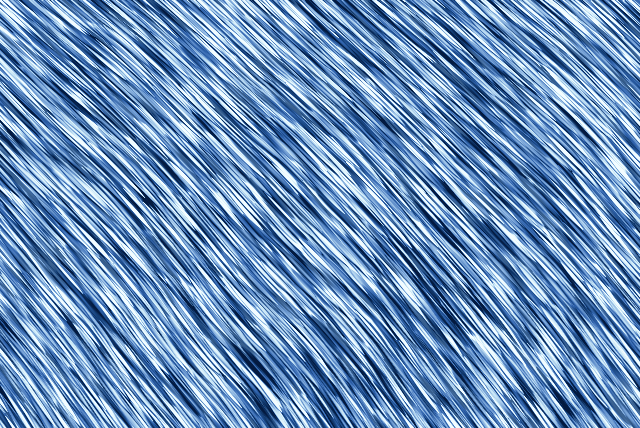
This texture is drawn by a Shadertoy shader. Its source:

```glsl
const int LAYERS = 16;
const vec2 LONG_STRAND = vec2(0.30, 0.023);   // length, spacing of the lowest layer
const vec2 SHORT_STRAND = vec2(0.17, 0.010);  // length, spacing of the top layer
const float PRESENCE = 0.66;
const float TILT = 0.85;
const float SHADOW = 0.48;
const float SHADOW_SPREAD = 0.0035;
const vec2 FIBRE_SCALE = vec2(9.0, 135.0);
const float FIBRE_AMOUNT = 0.30;
const float PATCH_AMOUNT = 0.16;
const float CONTRAST = 1.22;
const float BRIGHTNESS = 0.045;

const vec3 SLATE = vec3(0.23, 0.37, 0.52);
const vec3 RAMP[7] = vec3[7](
    vec3(0.01, 0.10, 0.25), vec3(0.08, 0.25, 0.47), vec3(0.19, 0.39, 0.68),
    vec3(0.39, 0.57, 0.80), vec3(0.60, 0.75, 0.90), vec3(0.81, 0.92, 0.97),
    vec3(0.95, 0.99, 1.00));

vec3 hash3(vec3 p) {
    p = fract(p * vec3(0.1031, 0.1030, 0.0973));
    p += dot(p, p.yxz + 33.33);
    return fract((p.xxy + p.yxx) * p.zyx);
}

float gradientDot(vec2 cell, vec2 offset) {
    float angle = 6.2832 * hash3(vec3(cell, 7.0)).x;
    return dot(vec2(cos(angle), sin(angle)), offset);
}

// Gradient noise, roughly -1 to 1
float gradientNoise(vec2 p) {
    vec2 i = floor(p), f = fract(p);
    vec2 s = f * f * f * (f * (f * 6.0 - 15.0) + 10.0);
    float low = mix(gradientDot(i, f),
                    gradientDot(i + vec2(1, 0), f - vec2(1, 0)), s.x);
    float high = mix(gradientDot(i + vec2(0, 1), f - vec2(0, 1)),
                     gradientDot(i + vec2(1, 1), f - vec2(1, 1)), s.x);
    return 1.4 * mix(low, high, s.y);
}

// Coordinates along and across the combed hair, steeper near the bottom
vec2 combed(vec2 p) {
    float across = 0.74 * (p.x + 0.72 * p.y + 0.21 * p.y * p.y);
    across += 0.012 * gradientNoise(p * 2.6);
    return vec2(0.66 * p.x - 0.75 * p.y, across);
}

// Paints one layer of tapered strands over the tone below it
float paintStrands(float tone, vec2 q, float layer, vec2 size, float edge) {
    float column = floor(q.y / size.y);
    for (int j = -1; j <= 1; j++) {
        float id = column + float(j);
        float s = q.x / size.x + 9.0 * hash3(vec3(id + 80.0, layer, 3.0)).x;
        float t = fract(s);
        vec3 shape = hash3(vec3(id + 80.0, floor(s) + 50.0, layer + 11.0));
        vec3 look = hash3(vec3(id + 190.0, floor(s) + 90.0, layer + 47.0));
        if (look.x > PRESENCE) continue;

        float centre = id + 0.5 + 0.6 * (shape.x - 0.5) + TILT * (shape.y - 0.5) * (t - 0.5);
        float side = q.y - centre * size.y;
        float taper = look.z > 0.35 ? t : 1.0 - t;
        float profile = 6.75 * taper * taper * (1.0 - taper);
        float halfWidth = size.y * mix(0.16, 0.46, shape.z) * profile;

        float shade = 1.0 - smoothstep(0.0, SHADOW_SPREAD,
                                       abs(side + 0.3 * SHADOW_SPREAD) - halfWidth);
        tone *= 1.0 - SHADOW * shade * smoothstep(0.0, 0.5, profile);

        float cover = clamp((halfWidth - abs(side)) / edge + 0.5, 0.0, 1.0);
        cover *= smoothstep(0.0, 0.12, profile);
        float strandTone = pow(look.y, 0.68) + 0.22 * (taper - 0.5);
        tone = mix(tone, strandTone, cover);
    }
    return tone;
}

vec3 rampColour(float tone) {
    float x = clamp(tone, 0.0, 1.0) * 6.0;
    int i = min(int(x), 5);
    return mix(RAMP[i], RAMP[i + 1], x - float(i));
}

void mainImage(out vec4 fragColor, in vec2 fragCoord) {
    vec2 p = fragCoord / iResolution.y;
    vec2 q = combed(p);
    float edge = 1.1 / iResolution.y;

    // Strands, from broad tufts to fine hairs
    float tone = 0.3;
    for (int i = 0; i < LAYERS; i++) {
        float k = float(i) / float(LAYERS - 1);
        vec2 size = mix(LONG_STRAND, SHORT_STRAND, k);
        vec2 shift = vec2(0.37, 0.0137) * float(i);
        tone = paintStrands(tone, q + shift, float(i), size, edge);
    }

    // Fibres inside the strands and soft patches over the whole
    float fibre = gradientNoise(q * FIBRE_SCALE + 60.0);
    float clump = gradientNoise(q * vec2(5.0, 38.0) + 20.0);
    float cloud = gradientNoise(p * vec2(3.2, 4.0) + 15.0);
    tone += FIBRE_AMOUNT * fibre + PATCH_AMOUNT * (0.6 * clump + 0.5 * cloud);
    tone = (tone - 0.5) * CONTRAST + 0.5 + BRIGHTNESS;

    // Colour, with some greyer blues among the darker hairs
    vec3 colour = rampColour(tone);
    float muted = smoothstep(-0.1, 0.45, gradientNoise(q * vec2(7.0, 60.0) + 33.0));
    float darker = smoothstep(0.12, 0.28, tone) * (1.0 - smoothstep(0.36, 0.55, tone));
    colour = mix(colour, SLATE, 0.75 * muted * darker);
    fragColor = vec4(colour, 1.0);
}
```
